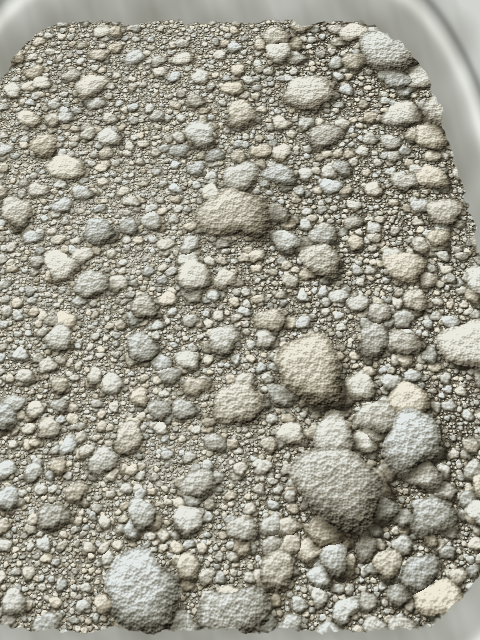
Write a WebGL 2 fragment shader that draws this texture.

```glsl
#version 300 es
precision highp float;
// Dry, pale rubble and dust lying in a shallow metal tray, seen at a slant.
// Jittered grids of lumpy stones are painted from fine grains up to large rocks;
// cellular noise pits their surfaces and layered sines vary coarseness and outlines.

uniform vec2 u_resolution;
out vec4 fragColor;

const int   LAYERS      = 6;
const float LARGEST     = 0.15;   // grid cell of the biggest stones
const float SHRINK      = 0.54;   // cell ratio between successive layers
const float SLANT       = 0.30;   // perspective strength
const float SHADOW      = 0.85;
const float PITTING     = 0.42;
const vec3  LIGHT       = vec3(-0.30, 0.65, 0.70);
const vec3  DARK_TONE   = vec3(0.09, 0.08, 0.06);
const vec3  PALE_TONE   = vec3(0.87, 0.87, 0.83);
const vec3  EARTH_WARMTH = vec3(0.0, 0.05, 0.17);
const vec3  METAL_DARK  = vec3(0.53, 0.53, 0.49);
const vec3  METAL_PALE  = vec3(0.82, 0.83, 0.81);
const vec2  TRAY_CENTRE = vec2(0.335, 0.49);
const vec2  TRAY_HALF   = vec2(0.43, 0.475);
const float TRAY_CORNER = 0.15;

vec4 hash4(vec2 p) {
  vec4 k = fract(p.xyxy * vec4(0.1031, 0.1030, 0.0973, 0.1099));
  k += dot(k, k.wzxy + 33.33);
  return fract((k.xxyz + k.yzzw) * k.zywx);
}

float cellular(vec2 p) {
  float nearest = 2.0;
  for (int j = -1; j <= 1; j++)
    for (int i = -1; i <= 1; i++) {
      vec2 id = floor(p) + vec2(i, j);
      nearest = min(nearest, length(id + hash4(id + 61.0).xy - p));
    }
  return nearest;
}

float waves(vec2 p) {
  return (sin(p.x * 1.3 + 2.0 * sin(p.y * 0.9)) + sin(p.y * 1.7 - p.x * 0.8 + 1.9)
        + 0.6 * sin(p.x * 3.1 + p.y * 2.3 + sin(p.x * 2.2))) / 2.6;
}

// 0 in the dusty patch, 1 where rocks gather
float coarseness(vec2 q) {
  vec2 dusty = (q - vec2(0.12, 0.85)) / vec2(0.34, 0.30);
  return clamp(0.28 + 0.55 * smoothstep(0.2, 0.65, q.x) + 0.22 * waves(q * 7.0)
             - 0.35 * exp(-dot(dusty, dusty)), 0.0, 1.0);
}

// Nearest stone of one layer: x = edge distance (1 at rim), yz = offset, w = id
vec4 nearestStone(vec2 q, float cell, float fineness, float seed) {
  vec4 best = vec4(9.0, 0.0, 0.0, 0.0);
  for (int j = -1; j <= 1; j++)
    for (int i = -1; i <= 1; i++) {
      vec2 id = floor(q / cell) + vec2(i, j);
      vec4 h = hash4(id + seed);
      vec2 centre = id + 0.2 + 0.6 * h.xy;
      float presence = mix(0.08 + 0.38 * coarseness(centre * cell), 0.92, fineness);
      if (h.w > presence) continue;
      vec2 o = q / cell - centre;
      float a = atan(o.y, o.x);
      float lumps = 1.0 + 0.12 * sin(2.0 * a + 40.0 * h.x) + 0.08 * sin(3.0 * a + 50.0 * h.y)
                  + 0.05 * sin(5.0 * a + 60.0 * h.z);
      o /= mix(0.24, 0.50, h.z) * lumps;
      float d = length(o);
      if (d < best.x) best = vec4(d, o, fract(h.x * 17.0 + h.y * 31.0));
    }
  return best;
}

// Distance outside the soil outline, a rounded box narrowing to the top
float trayDistance(vec2 p) {
  vec2 o = p - TRAY_CENTRE;
  o.x *= 1.0 + 0.3 * smoothstep(0.5, 1.0, p.y);
  vec2 k = abs(o) - TRAY_HALF + TRAY_CORNER;
  return length(max(k, 0.0)) + min(max(k.x, k.y), 0.0) - TRAY_CORNER;
}

void main() {
  vec2 p = gl_FragCoord.xy / u_resolution.y;
  float depth = 1.0 / (1.0 - SLANT * p.y);
  vec2 q = vec2((p.x - 0.375) * depth + 0.375, p.y * depth);
  float pixel = depth / u_resolution.y;
  vec3 light = normalize(LIGHT);
  vec2 toLight = normalize(light.xy);

  // Surface pitting, lit as relief at two scales
  float relief = cellular(q * 75.0) - cellular(q * 75.0 + toLight * 0.35)
               + cellular(q * 180.0) - cellular(q * 180.0 + toLight * 0.4);
  float coarse = coarseness(q);
  float value = mix(0.80, 0.42, coarse) + PITTING * relief;
  float tint = 0.5;

  // Stones, finest layer first
  for (int i = LAYERS - 1; i >= 0; i--) {
    float cell = LARGEST * pow(SHRINK, float(i));
    float fineness = float(i) / float(LAYERS - 1);
    vec2 rough = 0.06 * cell * vec2(waves(q * 2.4 / cell), waves(q.yx * 2.7 / cell + 4.0));
    vec4 stone = nearestStone(q + rough, cell, fineness, float(i) * 37.0 + 11.0);
    float d = stone.x;
    float away = clamp(0.45 - 0.55 * dot(stone.yz / max(d, 0.01), toLight), 0.0, 1.0);
    value *= 1.0 - SHADOW * mix(0.5, 1.0, coarse) * away * (1.0 - smoothstep(0.9, 1.5, d));

    vec3 normal = normalize(vec3(stone.yz * smoothstep(0.15, 1.0, d), 0.8));
    float lit = 0.32 + 0.85 * dot(normal, light);
    float face = mix(0.82, 1.10, stone.w) * lit * (1.0 - 0.25 * smoothstep(0.8, 1.0, d));
    face += PITTING * relief * mix(1.0, 0.5, fineness);
    float soft = pixel / (cell * 0.37);
    float cover = 1.0 - smoothstep(1.0 - soft, 1.0 + soft, d);
    value = mix(value, face, cover);
    tint = mix(tint, fract(stone.w * 7.0), cover);
  }
  float v = clamp(value, 0.0, 1.06);
  vec3 colour = mix(DARK_TONE, PALE_TONE, v) - EARTH_WARMTH * max(v * (1.0 - v), 0.0);
  colour *= 1.0 + (tint - 0.5) * vec3(0.05, 0.0, -0.07);

  // Metal wall and rolled rim
  float edge = trayDistance(p);
  float stain = 0.5 + 0.3 * waves(p * 14.0) + 0.2 * waves(p * vec2(60.0, 35.0));
  vec3 metal = mix(METAL_DARK, METAL_PALE, clamp(stain * 0.6 + edge * 5.0, 0.0, 1.0));
  metal += 0.16 * exp(-pow((edge - 0.065) / 0.012, 2.0));
  metal *= 1.0 - 0.25 * exp(-pow((edge - 0.09) / 0.008, 2.0));
  float ragged = edge + 0.006 * waves(p * 55.0) + 0.003 * waves(p * 170.0);
  colour = mix(colour, metal, smoothstep(-0.002, 0.002, ragged));
  fragColor = vec4(clamp(colour, 0.0, 1.0), 1.0);
}
```
